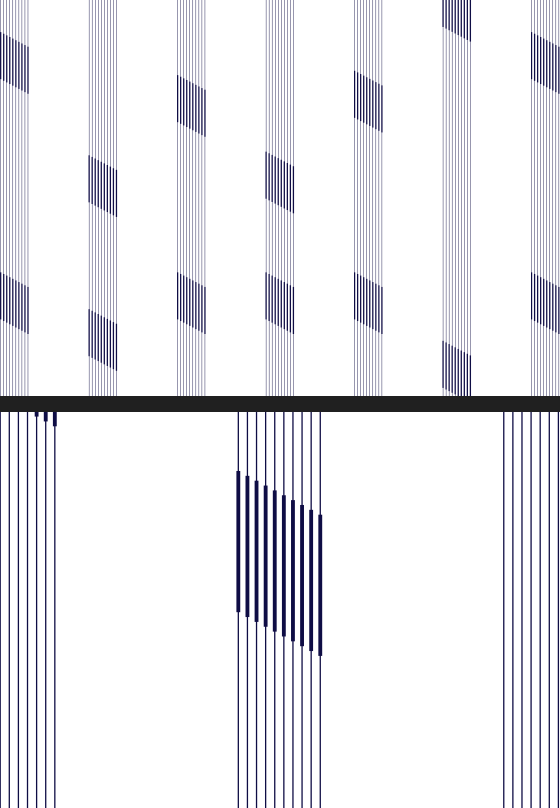
Top: the whole. Bottom: its middle third, enlarged.
Reproduce this pattern procedurally as a Shadertoy shader.

```glsl
const float COLUMNS = 6.329; // stripe groups across the canvas width

// Share of a pixel covered by a bar of the given width centred at zero
float barCoverage(float offset, float width, float pixel) {
    float low = max(offset - 0.5 * pixel, -0.5 * width);
    float high = min(offset + 0.5 * pixel, 0.5 * width);
    return clamp((high - low) / pixel, 0.0, 1.0);
}

// Depths of the two thick blocks in each group, repeating every six groups
vec2 blockTops(int column) {
    vec2 tops[6] = vec2[6](
        vec2(0.363, 3.078), vec2(1.755, 3.494), vec2(0.849, 3.078),
        vec2(1.714, 3.078), vec2(0.800, 3.078), vec2(-0.227, 3.852));
    return tops[column % 6];
}

void mainImage(out vec4 fragColor, in vec2 fragCoord) {
    // One unit is the spacing of the groups; depth runs down from the top
    float pixel = COLUMNS / iResolution.x;
    float across = fragCoord.x * pixel;
    float depth = (iResolution.y - fragCoord.y) * pixel;

    // Nearest of the ten lines in this group
    float column = floor(across);
    float local = across - column - 0.0075;
    float line = clamp(round(local / 0.0343), 0.0, 9.0);
    float offset = local - line * 0.0343;

    // Thick blocks, stepping down a little from line to line
    vec2 tops = blockTops(int(column)) + line * 0.0183;
    float thick = 0.0;
    for (int i = 0; i < 2; i++) {
        float blockCentre = tops[i] + 0.266;
        thick = max(thick, barCoverage(depth - blockCentre, 0.532, pixel));
    }

    // Navy ink on white
    float thinLine = barCoverage(offset, 0.0049, pixel);
    float thickLine = barCoverage(offset, 0.0145, pixel);
    float ink = mix(thinLine, thickLine, thick);
    fragColor = vec4(mix(vec3(1.0), vec3(0.06, 0.05, 0.27), ink), 1.0);
}
```
